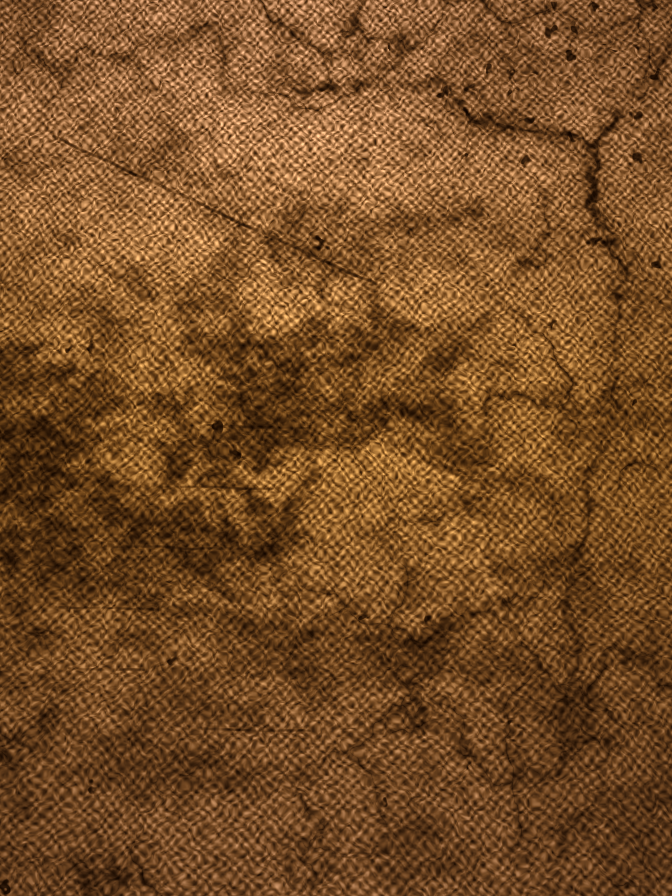
This texture is drawn by a Shadertoy shader. Its source:

```glsl
// Worn brown canvas weave with dark cracks, soot stains, specks and scratches.
const vec3 SHADOW = vec3(0.19, 0.105, 0.035);
const vec3 BROWN = vec3(0.45, 0.287, 0.13);
const vec3 TAN = vec3(0.77, 0.56, 0.355);
const float THREADS_BOTTOM = 116.0;  // threads per canvas width
const float THREADS_TOP = 160.0;
const float WEAVE_CONTRAST = 0.37;
const float GRAIN_CONTRAST = 0.75;
const float VEIN_SCALE = 5.5;
const float PI = 3.14159;

// Crack joints in canvas widths; z is the strength of the piece that follows.
const int JOINTS = 15;
const vec3 CRACK[JOINTS] = vec3[JOINTS](
    vec3(0.41, 1.215, 0.8), vec3(0.64, 1.21, 1.0), vec3(0.75, 1.15, 0.9),
    vec3(0.87, 1.11, 1.0), vec3(0.93, 0.93, 0.8), vec3(0.90, 0.69, 0.6),
    vec3(0.86, 0.52, 0.6), vec3(0.845, 0.19, 0.0),
    vec3(1.01, 1.30, 0.7), vec3(0.94, 1.20, 0.9), vec3(0.87, 1.11, 0.0),
    vec3(0.69, 1.02, 0.6), vec3(0.56, 0.91, 0.6), vec3(0.55, 0.79, 0.6),
    vec3(0.35, 0.80, 0.0));

float hash(vec2 p) {
    vec3 q = fract(p.xyx * 0.1031);
    q += dot(q, q.yzx + 33.33);
    return fract((q.x + q.y) * q.z);
}

float noise(vec2 p) {
    vec2 i = floor(p), f = fract(p);
    f = f * f * (3.0 - 2.0 * f);
    return mix(mix(hash(i), hash(i + vec2(1, 0)), f.x),
               mix(hash(i + vec2(0, 1)), hash(i + vec2(1, 1)), f.x), f.y);
}

float fbm(vec2 p) {
    float sum = 0.0, amp = 0.5;
    for (int i = 0; i < 5; i++) {
        p = mat2(1.6, 1.2, -1.2, 1.6) * p + 7.3;
        sum += amp * noise(p * 0.5);
        amp *= 0.54;
    }
    return sum / 1.037;
}

float segment(vec2 p, vec2 a, vec2 b) {
    vec2 d = b - a;
    return length(p - a - d * clamp(dot(p - a, d) / dot(d, d), 0.0, 1.0));
}

// Gap between the two nearest scattered points: zero along cell borders.
float cellBorder(vec2 p) {
    float first = 9.0, second = 9.0;
    for (int j = -1; j <= 1; j++)
        for (int i = -1; i <= 1; i++) {
            vec2 c = floor(p) + vec2(i, j);
            float d = length(c + vec2(hash(c), hash(c + 41.0)) - p);
            second = min(second, max(first, d));
            first = min(first, d);
        }
    return second - first;
}

// Staggered knots that grow towards the bottom, roughened by loose fibres.
float weave(vec2 p, float height) {
    float slope = (THREADS_TOP - THREADS_BOTTOM) / height;
    vec2 q = vec2((p.x - 0.5) * (THREADS_BOTTOM + slope * p.y),
                  THREADS_BOTTOM * p.y + 0.5 * slope * p.y * p.y);
    q += 2.0 * vec2(noise(p * 8.0), noise(p * 8.0 + 19.0));
    q += 0.9 * vec2(noise(q * 0.6), noise(q * 0.6 + 31.0));
    float knot = cos(PI * q.x) * cos(PI * q.y);
    float fibre = 0.55 * noise(q * vec2(1.5, 2.1)) + 0.45 * noise(q * 2.9 + 17.0) - 0.5;
    float clump = noise(q * vec2(0.45, 0.7) + 5.0) - 0.5;
    return WEAVE_CONTRAST * (knot + 0.2 * max(knot, 0.0))
         + GRAIN_CONTRAST * fibre + 0.16 * clump;
}

float cracks(vec2 p) {
    vec2 q = p + 0.07 * (vec2(fbm(p * 13.0), fbm(p * 13.0 + 50.0)) - 0.5)
               + 0.016 * (vec2(noise(p * 70.0), noise(p * 70.0 + 9.0)) - 0.5);
    float broken = smoothstep(0.15, 0.6, noise(p * 28.0 + 4.0));
    float dark = 0.0;
    for (int i = 0; i < JOINTS - 1; i++) {
        float d = segment(q, CRACK[i].xy, CRACK[i + 1].xy);
        float line = 0.6 * broken * exp(-d * d / 0.00003) + 0.42 * exp(-d / 0.022);
        dark = max(dark, CRACK[i].z * line);
    }
    vec2 bent = p + 0.22 * (vec2(fbm(p * 9.0 + 3.0), fbm(p * 9.0 + 80.0)) - 0.5);
    float vein = exp(-cellBorder(bent * VEIN_SCALE) / 0.07);
    float patchy = smoothstep(0.38, 0.62, fbm(p * 6.0 + 12.0));
    return max(dark, 0.68 * vein * patchy);
}

// Ragged soot, drawn out sideways and gathered around the middle.
float stains(vec2 p) {
    float band = exp(-pow((p.y - 0.66) / 0.26, 2.0)) * smoothstep(1.0, 0.6, p.x);
    vec2 bent = p + 0.10 * (vec2(fbm(p * 11.0), fbm(p * 11.0 + 27.0)) - 0.5);
    float cloud = 0.6 * fbm(bent * vec2(7.0, 11.0) + 4.0) + 0.4 * fbm(bent * vec2(18.0, 34.0));
    return smoothstep(0.45, 0.70, cloud + 0.07 * band) * (0.35 + 0.35 * band);
}

float specks(vec2 p) {
    vec2 q = p * 32.0 + 0.5 * vec2(noise(p * 110.0), noise(p * 110.0 + 7.0)), c = floor(q);
    vec2 centre = 0.35 + 0.3 * vec2(hash(c + 5.0), hash(c + 8.0));
    float radius = 0.06 + 0.16 * hash(c + 2.0);
    float corner = smoothstep(0.5, 0.0, length(p - vec2(0.85, 1.28)));
    float present = step(hash(c), 0.012 + 0.25 * corner);
    return present * smoothstep(radius + 0.10, radius - 0.06, length(fract(q) - centre));
}

// One long diagonal scratch and a few short level ones.
float scratches(vec2 p) {
    p.y += 0.004 * (noise(p * 25.0) - 0.5);
    float dark = 0.85 * smoothstep(0.0036, 0.0005, segment(p, vec2(0.08, 1.13), vec2(0.56, 0.91)));
    for (float i = 0.0; i < 6.0; i++) {
        vec2 a = vec2(0.40 * hash(vec2(i, 3.0)), 0.25 + 0.09 * i);
        vec2 b = a + vec2(0.07 + 0.10 * hash(vec2(i, 6.0)), -0.004);
        dark = max(dark, 0.55 * smoothstep(0.003, 0.0005, segment(p, a, b)));
    }
    return dark * (0.25 + 0.75 * noise(p * 80.0));
}

void mainImage(out vec4 fragColor, in vec2 fragCoord) {
    vec2 p = fragCoord / iResolution.x;
    float height = iResolution.y / iResolution.x;
    float y = p.y / height;

    // Light falls off towards the bottom and the sides.
    float light = mix(0.45, 0.66, smoothstep(0.0, 0.8, y));
    light *= 1.0 - 0.7 * pow(abs(p.x - 0.46), 2.0) - 0.08 * smoothstep(0.85, 1.0, y);
    light *= 0.95 + 0.14 * fbm(p * 5.0 + 60.0);

    // Soot clings unevenly to the threads.
    float dirt = 1.0 - (1.0 - cracks(p)) * (1.0 - stains(p));
    dirt = clamp(dirt * (0.55 + 0.9 * noise(p * vec2(75.0, 110.0))), 0.0, 1.0);
    float marks = max(0.85 * specks(p), scratches(p));
    float tone = light * (1.0 + weave(p, height)) * (1.0 - 0.72 * dirt) * (1.0 - 0.8 * marks);

    // Tone to colour, with a golden cast in the middle.
    vec3 color = tone < 0.45 ? mix(SHADOW, BROWN, (tone - 0.19) / 0.26)
                             : mix(BROWN, TAN, (tone - 0.45) / 0.32);
    float golden = exp(-pow((y - 0.50) / 0.28, 2.0));
    color *= mix(vec3(1.0, 0.985, 1.08), vec3(1.01, 0.985, 0.78), golden);
    fragColor = vec4(clamp(color, 0.0, 1.0), 1.0);
}
```
